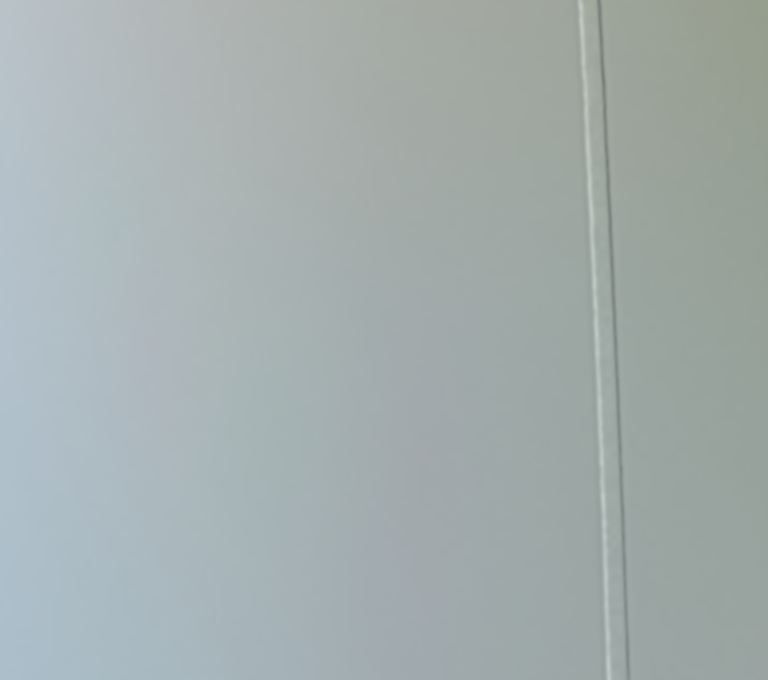
Reproduce this texture procedurally as a WebGL 2 fragment shader.

```glsl
#version 300 es
precision highp float;
// Draws a softly lit grey-green wall with a narrow raised seam running down its right side.
uniform vec2 u_resolution;
out vec4 fragColor;

float hash(vec2 cell) {
    vec3 q = fract(vec3(cell.xyx) * 0.1031);
    q += dot(q, q.yzx + 33.33);
    return fract((q.x + q.y) * q.z);
}

float valueNoise(vec2 p) {
    vec2 cell = floor(p);
    vec2 f = fract(p);
    f = f * f * (3.0 - 2.0 * f);
    float low = mix(hash(cell), hash(cell + vec2(1.0, 0.0)), f.x);
    float high = mix(hash(cell + vec2(0.0, 1.0)), hash(cell + vec2(1.0)), f.x);
    return mix(low, high, f.y);
}

// Noise centred on zero, range -1 to 1
float signedNoise(vec2 p) {
    return 2.0 * valueNoise(p) - 1.0;
}

// Five evenly spaced colour stops across the width
vec3 ramp(float x, vec3 a, vec3 b, vec3 c, vec3 d, vec3 e) {
    float s = clamp(x, 0.0, 1.0) * 4.0;
    vec3 color = mix(a, b, clamp(s, 0.0, 1.0));
    color = mix(color, c, clamp(s - 1.0, 0.0, 1.0));
    color = mix(color, d, clamp(s - 2.0, 0.0, 1.0));
    return mix(color, e, clamp(s - 3.0, 0.0, 1.0));
}

// Cool light at the left fading to olive at the upper right
vec3 wallLight(vec2 uv) {
    vec3 top = ramp(uv.x, vec3(0.725, 0.762, 0.785), vec3(0.692, 0.710, 0.708),
        vec3(0.650, 0.672, 0.645), vec3(0.624, 0.648, 0.612), vec3(0.588, 0.618, 0.555));
    vec3 middle = ramp(uv.x, vec3(0.700, 0.758, 0.800), vec3(0.677, 0.718, 0.725),
        vec3(0.636, 0.673, 0.677), vec3(0.612, 0.655, 0.643), vec3(0.590, 0.632, 0.603));
    vec3 bottom = ramp(uv.x, vec3(0.670, 0.745, 0.790), vec3(0.657, 0.718, 0.745),
        vec3(0.632, 0.672, 0.688), vec3(0.610, 0.652, 0.650), vec3(0.602, 0.640, 0.630));
    vec3 upper = mix(middle, top, clamp(2.0 * uv.y - 1.0, 0.0, 1.0));
    return mix(bottom, upper, clamp(2.0 * uv.y, 0.0, 1.0));
}

// Rounded glow falling off from a centre
float softBlob(vec2 uv, vec2 center, vec2 radius) {
    vec2 d = (uv - center) / radius;
    return exp(-dot(d, d));
}

// Faint green and mauve tints with a trace of fine grain
vec3 mottle(vec2 uv) {
    float green = softBlob(uv, vec2(0.35, 0.38), vec2(0.08, 0.15));
    green += softBlob(uv, vec2(0.14, 0.68), vec2(0.06, 0.12));
    float mauve = softBlob(uv, vec2(0.56, 0.32), vec2(0.06, 0.24));
    mauve += softBlob(uv, vec2(0.19, 0.46), vec2(0.06, 0.14));
    float grain = signedNoise(uv * vec2(80.0, 70.0));
    return vec3(-0.008, 0.004, -0.004) * green + vec3(0.004, -0.008, 0.002) * mauve + 0.002 * grain;
}

// Slightly bowed line: x position at a given drop from the top
float bowedLine(float drop, float start, float slope, float bend) {
    return start + slope * drop + bend * drop * drop;
}

// Soft stripe centred on zero, never thinner than about a pixel
float stripe(float offset, float halfWidth, float pixel) {
    float w = max(halfWidth, 0.6 * pixel);
    return exp(-offset * offset / (w * w));
}

vec3 addSeam(vec3 color, vec2 uv, float pixel) {
    float drop = 1.0 - uv.y;
    float wobble = 0.0007 * signedNoise(vec2(uv.y * 65.0, 2.5));
    float left = uv.x - bowedLine(drop, 0.7557, 0.0495, -0.0125) - wobble;
    float right = uv.x - bowedLine(drop, 0.7800, 0.0470, -0.0090) - 0.7 * wobble;
    float roughness = signedNoise(uv * vec2(130.0, 100.0));

    // Raised face between the two edges
    float face = smoothstep(-0.002, 0.002, left) * (1.0 - smoothstep(-0.002, 0.002, right));
    color += face * (vec3(0.010, 0.012, 0.010) + 0.012 * roughness);

    // Soft shading outside the edges
    color -= 0.022 * stripe(left + 0.006, 0.004, pixel);
    color += 0.010 * stripe(right - 0.006, 0.004, pixel);

    // Lit left edge and shaded right edge
    float lit = stripe(left, 0.0034, pixel) * (0.70 + 0.15 * roughness);
    float shade = stripe(right, 0.0029, pixel) * (mix(0.72, 0.52, drop) + 0.10 * roughness);
    color = mix(color, vec3(0.775, 0.810, 0.790), lit);
    return mix(color, vec3(0.425, 0.455, 0.440), shade);
}

void main() {
    vec2 uv = gl_FragCoord.xy / u_resolution;
    float pixel = 1.0 / u_resolution.x;
    vec3 color = wallLight(uv) + mottle(uv);
    color = addSeam(color, uv, pixel);
    fragColor = vec4(color, 1.0);
}
```
